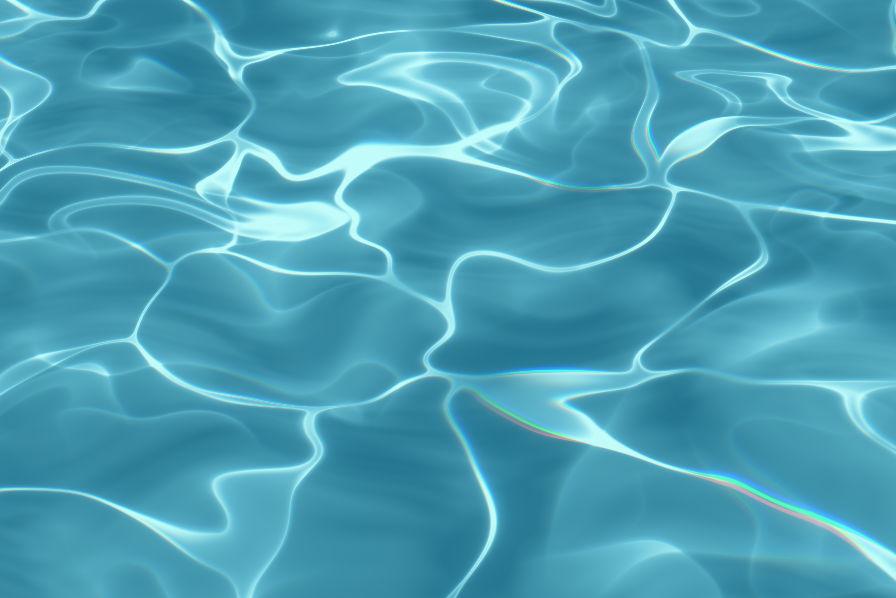
A WebGL 2 fragment shader for this texture:

```glsl
#version 300 es
precision highp float;
// Sunlit pool water: a bent web of caustic light with prismatic fringes over teal depths.

uniform vec2 u_resolution;
out vec4 fragColor;

const vec3 DEEP = vec3(0.13, 0.445, 0.55);
const vec3 SHALLOW = vec3(0.34, 0.68, 0.76);
const vec3 CYAN = vec3(0.47, 0.83, 0.905);
const vec3 GLINT = vec3(0.76, 0.99, 0.98);

vec2 hash2(vec2 p) {
  p = vec2(dot(p, vec2(127.1, 311.7)), dot(p, vec2(269.5, 183.3)));
  return fract(sin(p) * 43758.5);
}

float gradientNoise(vec2 p) {
  vec2 i = floor(p), f = fract(p);
  vec2 u = f * f * f * (f * (f * 6.0 - 15.0) + 10.0);
  vec2 e = vec2(0.0, 1.0);
  float a = dot(hash2(i) * 2.0 - 1.0, f);
  float b = dot(hash2(i + e.yx) * 2.0 - 1.0, f - e.yx);
  float c = dot(hash2(i + e.xy) * 2.0 - 1.0, f - e.xy);
  float d = dot(hash2(i + e.yy) * 2.0 - 1.0, f - e.yy);
  return mix(mix(a, b, u.x), mix(c, d, u.x), u.y);
}

vec2 warp(vec2 p, float frequency, float amount) {
  vec2 q = p * frequency;
  return p + amount * vec2(gradientNoise(q + 3.7), gradientNoise(q + 41.3));
}

float smoothMin(float a, float b, float k) {
  float h = max(k - abs(a - b), 0.0) / k;
  return min(a, b) - h * h * k * 0.25;
}

// Distance to the borders of jittered cells, widened softly where borders meet.
float cellBorder(vec2 p, float jitter) {
  vec2 base = floor(p), f = fract(p);
  vec2 nearest = vec2(0.0), nearestCell = vec2(0.0);
  float best = 8.0;
  for (int j = -1; j <= 1; j++)
    for (int i = -1; i <= 1; i++) {
      vec2 cell = vec2(i, j);
      vec2 r = cell + 0.5 + jitter * (hash2(base + cell) - 0.5) - f;
      if (dot(r, r) < best) { best = dot(r, r); nearest = r; nearestCell = cell; }
    }
  float border = 1.0;
  for (int j = -2; j <= 2; j++)
    for (int i = -2; i <= 2; i++) {
      vec2 cell = nearestCell + vec2(i, j);
      vec2 r = cell + 0.5 + jitter * (hash2(base + cell) - 0.5) - f;
      vec2 across = r - nearest;
      if (dot(across, across) > 1e-4)
        border = smoothMin(border, dot(0.5 * (r + nearest), normalize(across)), 0.06);
    }
  return max(border, 0.0);
}

// Folded sheet of light: pale fill, bright rims and a soft halo.
float ribbon(float dist, float width, float fill, float rimSize) {
  float inside = 1.0 - smoothstep(width - 0.015, width + 0.02, dist);
  float rim = exp(-abs(dist - width) / rimSize);
  float halo = exp(-max(dist - width, 0.0) * 9.0);
  return fill * inside + 0.5 * rim + 0.13 * halo;
}

// Bright crease with one crisp side and one side that fades away.
float crease(float n, float crisp, float fade) {
  return n > 0.0 ? exp(-n / fade) : exp(n / crisp);
}

// Total focused light at a point of the water plane.
float caustics(vec2 p, float remoteness) {
  vec2 bent = warp(warp(p + vec2(6.0, 2.0), 0.9, 0.75), 2.3, 0.26);
  float spread = smoothstep(0.02, 0.45, gradientNoise(p * 1.1 + 12.4));
  float sheen = 0.4 + 0.5 * gradientNoise(bent * vec2(3.0, 4.5) + 5.2);
  float rimSize = 0.017 + 0.02 * gradientNoise(p * 1.5 + 77.2);
  float strength = clamp(0.85 + 1.2 * gradientNoise(p * 1.8 + 8.6), 0.35, 1.3);
  float web = strength * ribbon(cellBorder(bent, 0.9), 0.008 + 0.13 * spread, sheen, rimSize);

  // Closed lenses with dark hearts, crowding in the distance.
  float swell = gradientNoise(warp(bent, 1.6, 0.3) * 1.25 + 53.2);
  float patchy = gradientNoise(p * 0.7 + 71.9) + 0.4 * remoteness;
  float lens = ribbon(abs(swell - 0.17) * 0.7, 0.04, sheen, 0.014);
  lens *= 0.75 * smoothstep(0.02, 0.3, patchy);
  float light = max(web, lens) + 0.25 * min(web, lens);

  // Fine wrinkles and wide veils.
  float wrinkle = gradientNoise(warp(p, 1.7, 0.6) * 1.9 + 21.7);
  float wrinkleMask = smoothstep(0.0, 0.4, gradientNoise(p * 0.9 + 48.3) + 0.15 * remoteness);
  light += 0.36 * wrinkleMask * crease(wrinkle, 0.025, 0.07);
  float veil = gradientNoise(warp(p, 1.3, 0.8) * 1.2 + 90.5);
  float veilMask = smoothstep(-0.15, 0.35, gradientNoise(p * 0.8 + 33.8));
  return light + 0.4 * veilMask * crease(veil, 0.04, 0.13);
}

void main() {
  vec2 uv = gl_FragCoord.xy / u_resolution.y;
  float centre = 0.5 * u_resolution.x / u_resolution.y;

  // Water plane, foreshortened towards the top.
  vec2 plane = vec2((uv.x - centre) * (1.9 + 0.9 * uv.y), uv.y * (2.2 + 2.1 * uv.y));

  // Prism: red and blue are refracted to opposite sides of green.
  float prism = 0.003 + 0.019 * smoothstep(0.1, 0.45, abs(gradientNoise(plane * 1.4 + 27.1)));
  vec2 shift = prism * vec2(0.5, 1.0);
  vec3 light = vec3(caustics(plane + shift, uv.y), caustics(plane, uv.y),
                    caustics(plane - shift, uv.y));

  // Depth mottling and shallow surface streaks.
  vec2 drift = warp(plane, 1.2, 0.7);
  float mottle = gradientNoise(drift * 0.9 + 19.6) + 0.6 * gradientNoise(drift * 2.1 + 64.1);
  float streaks = gradientNoise(drift * vec2(1.8, 6.0))
                + 0.5 * gradientNoise(drift * vec2(5.0, 13.0) + 7.4);
  float tone = 0.38 + 0.95 * mottle + 0.32 * streaks;
  vec3 colour = mix(DEEP, SHALLOW, clamp(tone, 0.05, 1.1));

  colour = mix(colour, CYAN, clamp(light * 1.2, 0.0, 1.0));
  colour = mix(colour, GLINT, smoothstep(0.52, 1.0, light));
  fragColor = vec4(colour, 1.0);
}
```
